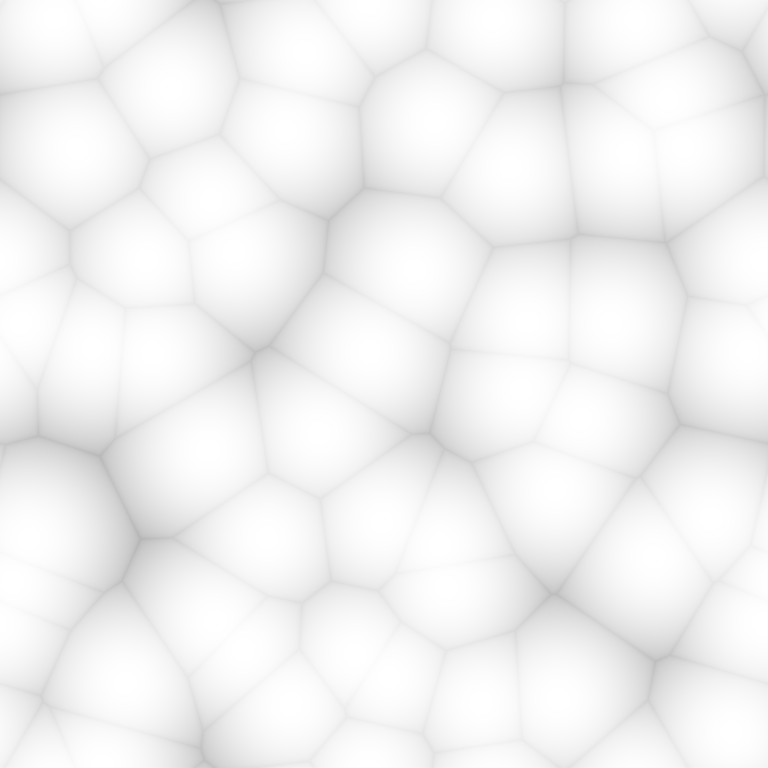
This texture is drawn by a Shadertoy shader. Its source:

```glsl
const float CELLS = 7.0;          // cells across the canvas, whole so it tiles
const float JITTER = 0.98;        // how far seeds stray inside their squares
const float SHADE_DEPTH = 0.245;  // darkening at one cell width from a seed
const float SHADE_POWER = 2.15;   // flatness of the white cell centres
const float CREASE_DEPTH = 0.045; // extra darkening along the borders
const float CREASE_WIDTH = 0.022; // crease falloff, in cell widths
const uint SEED = 29u;

uint scramble(uint n) {
    n = (n ^ (n >> 16)) * 0x7feb352du;
    n = (n ^ (n >> 15)) * 0x846ca68bu;
    return n ^ (n >> 16);
}

// Seed position inside a grid square; squares wrap around the canvas.
vec2 seedOffset(vec2 square) {
    uvec2 wrapped = uvec2(mod(square, CELLS));
    uint h = scramble(wrapped.x + 64u * wrapped.y + 4096u * SEED);
    vec2 rnd = vec2(h & 65535u, h >> 16) / 65535.0;
    return 0.5 + JITTER * (rnd - 0.5);
}

// Returns the distance to the nearest seed and to the nearest border.
vec2 cellDistances(vec2 p) {
    vec2 base = floor(p);
    vec2 local = p - base;
    vec2 nearest = vec2(0.0);
    float seedDist2 = 1e3;
    for (int y = -2; y <= 2; y++)
    for (int x = -2; x <= 2; x++) {
        vec2 step2d = vec2(x, y);
        vec2 toSeed = step2d + seedOffset(base + step2d) - local;
        float d2 = dot(toSeed, toSeed);
        if (d2 < seedDist2) {
            seedDist2 = d2;
            nearest = toSeed;
        }
    }

    float border = 1e3;
    for (int y = -3; y <= 3; y++)
    for (int x = -3; x <= 3; x++) {
        vec2 step2d = vec2(x, y);
        vec2 toSeed = step2d + seedOffset(base + step2d) - local;
        vec2 between = toSeed - nearest;
        if (dot(between, between) > 1e-5)
            border = min(border, dot(0.5 * (nearest + toSeed), normalize(between)));
    }
    return vec2(sqrt(seedDist2), border);
}

void mainImage(out vec4 fragColor, in vec2 fragCoord) {
    vec2 uv = fragCoord / iResolution.xy;
    vec2 cell = cellDistances(uv * CELLS);

    // Soft domes, darkest at the corners far from any seed
    float shade = SHADE_DEPTH * pow(cell.x, SHADE_POWER);

    // Fine creases, fainter where neighbouring seeds are close
    float crease = CREASE_DEPTH * cell.x * exp(-max(cell.y, 0.0) / CREASE_WIDTH);

    fragColor = vec4(vec3(clamp(1.0 - shade - crease, 0.0, 1.0)), 1.0);
}
```
